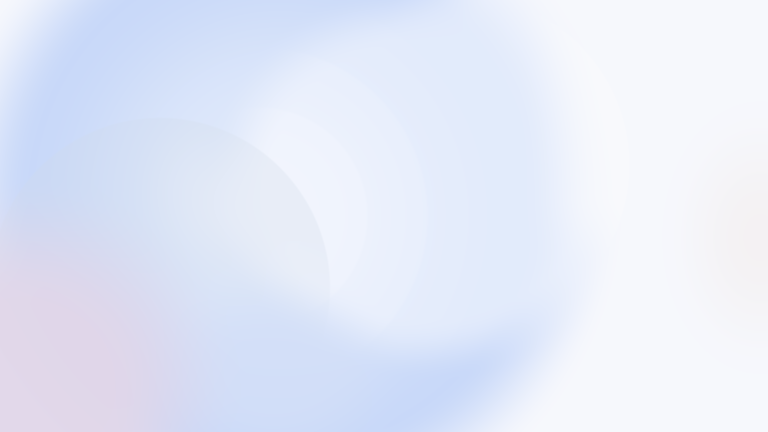
Write a WebGL 1 fragment shader that draws this background.

```glsl
precision highp float;

uniform vec2 u_resolution;

#define PAPER vec3(0.965, 0.971, 0.990)
#define BLUE_RIM vec3(0.785, 0.848, 0.975)
#define BLUE_CORE vec3(0.865, 0.905, 0.980)
#define MIST_NEAR vec3(0.946, 0.959, 0.992)
#define MIST_FAR vec3(0.887, 0.920, 0.985)
#define PINK vec3(0.882, 0.840, 0.912)
#define WARM vec3(0.952, 0.938, 0.940)
#define LENS_TINT vec3(0.815, 0.855, 0.910)
#define BAND_WIDTH 0.139
#define BAND_STRENGTH 0.45

// 1 inside the inner radius, falling smoothly to 0 at the outer one
float glow(vec2 p, vec2 center, vec2 stretch, float inner, float outer) {
    return 1.0 - smoothstep(inner, outer, length((p - center) / stretch));
}

// Anti-aliased disc
float disc(vec2 p, vec2 center, float radius) {
    float blur = 1.2 / u_resolution.y;
    return 1.0 - smoothstep(-blur, blur, length(p - center) - radius);
}

// Pale mist with faint concentric steps
vec3 mistColor(vec2 p) {
    float d = length(p - vec2(0.60, 0.50));
    float steps = (d - 0.116) / BAND_WIDTH;
    float edge = smoothstep(0.94, 1.0, fract(steps));
    float banded = (floor(steps) + edge + 0.5) * BAND_WIDTH + 0.116;
    return mix(MIST_NEAR, MIST_FAR, smoothstep(0.10, 0.56, mix(d, banded, BAND_STRENGTH)));
}

void main() {
    vec2 p = gl_FragCoord.xy / u_resolution.y;
    vec3 color = PAPER;

    // Large blue disc, deeper toward its rim
    vec2 ballCenter = vec2(0.648, 0.537);
    float ballDist = length(p - ballCenter);
    vec3 ball = mix(BLUE_CORE, BLUE_RIM, smoothstep(0.20, 0.60, ballDist));

    // Mist over the middle and the upper right of the disc
    float mist = glow(p, vec2(0.995, 0.583), vec2(0.45, 0.40), 0.80, 1.16);
    float upperMist = glow(p, vec2(1.25, 0.88), vec2(1.0), 0.16, 0.38);
    mist = 1.0 - (1.0 - mist) * (1.0 - upperMist);
    ball = mix(ball, mistColor(p), mist);
    color = mix(color, ball, 1.0 - smoothstep(0.575, 0.80, ballDist));

    // Thin white halo, visible only along its right side
    float halo = disc(p, vec2(1.065, 0.618), 0.392);
    halo *= smoothstep(1.20, 1.42, p.x) * smoothstep(0.38, 0.55, p.y);
    color = mix(color, vec3(0.978, 0.981, 0.990), 0.6 * halo);

    // Warm blush at the right border
    float blush = glow(p, vec2(1.76, 0.45), vec2(0.72, 1.0), 0.02, 0.34);
    color = mix(color, WARM, 0.75 * blush);

    // Tinted lens with a soft diagonal light, fading downward
    float lens = disc(p, vec2(0.370, 0.333), 0.394);
    float lensFade = smoothstep(0.12, 0.48, p.y);
    vec2 q = p - vec2(0.57, 0.51);
    q = vec2(0.82 * q.x - 0.57 * q.y, 0.57 * q.x + 0.82 * q.y);
    float shine = glow(q, vec2(0.0), vec2(1.0, 0.75), 0.0, 0.30);
    vec3 lensColor = mix(color, LENS_TINT, 0.27);
    lensColor = mix(lensColor, vec3(0.910, 0.930, 0.970), 0.75 * shine);
    color = mix(color, lensColor, lens * lensFade);

    // Blue haze below the lens
    float haze = glow(p, vec2(0.63, 0.13), vec2(1.0, 0.8), 0.08, 0.32);
    color = mix(color, vec3(0.825, 0.872, 0.970), 0.8 * haze);

    // Pink glow in the lower left corner
    float pink = glow(p, vec2(0.05, 0.10), vec2(1.0, 0.95), 0.20, 0.53);
    color = mix(color, PINK, 0.95 * pink);

    gl_FragColor = vec4(color, 1.0);
}
```
